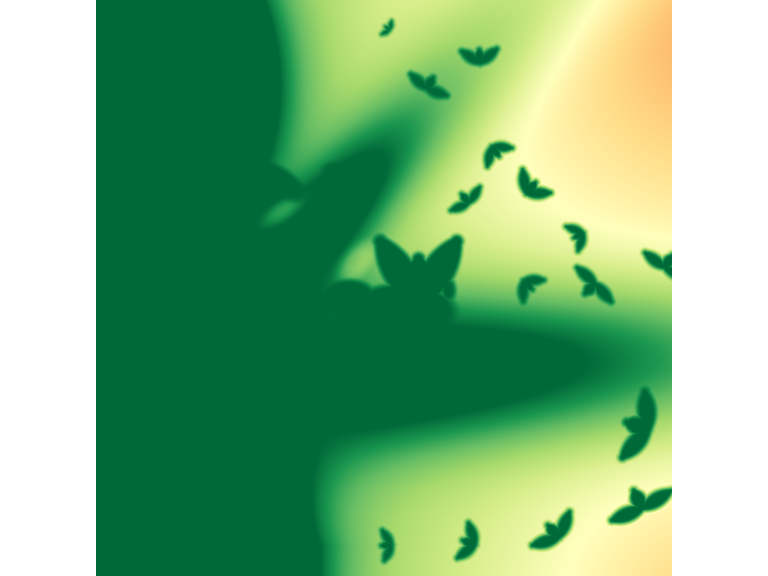
This background is drawn by a WebGL 2 fragment shader. Its source:

```glsl
#version 300 es
precision highp float;
// A square heat-map panel on white: warm glows at the right are cut by long
// soft shadows from a dark green mass, with small leafy sprigs scattered on top.
// A scalar field (0 = deep green, 7 = orange) is shaped, then sent to a palette.

uniform vec2 u_resolution;
out vec4 fragColor;

const vec3 PALETTE[8] = vec3[8](
    vec3(0.00, 0.41, 0.22), vec3(0.10, 0.59, 0.31), vec3(0.40, 0.74, 0.39),
    vec3(0.65, 0.85, 0.42), vec3(0.84, 0.93, 0.54), vec3(1.00, 1.00, 0.74),
    vec3(1.00, 0.87, 0.54), vec3(0.99, 0.70, 0.40));
const vec3 MARGIN_COLOR = vec3(1.0);
const vec2 UPPER_GLOW = vec2(1.08, 0.95);
const vec2 LOWER_GLOW = vec2(1.05, -0.05);
const float GLOW_FALLOFF = 5.5;
const vec2 RAY_START = vec2(0.44, 0.67);
const vec2 RAY_DIR = vec2(0.686, 0.727);
const float BAND_WIDTH = 0.125;
const float MASS_SOFTNESS = 0.05;
const vec2 PLANT_CENTER = vec2(0.56, 0.475);
const float SPRIG_BLUR = 0.009;
const int UPPER_ROWS = 5;
const int LOWER_COUNT = 5;
const float TAU = 6.28318;

float hash(float n) {
    n = fract(n * 0.1031);
    n *= n + 33.33;
    return fract(n * (n + n));
}

vec2 rotate(vec2 p, float a) {
    float c = cos(a), s = sin(a);
    return vec2(c * p.x + s * p.y, c * p.y - s * p.x);
}

// Approximate distance to an ellipse tilted by an angle
float ellipse(vec2 p, vec2 radii, float tilt) {
    return (length(rotate(p, tilt) / radii) - 1.0) * min(radii.x, radii.y);
}

// Leaf that starts at the origin and points along +x
float leaf(vec2 p, float len, float wid) {
    float t = clamp(p.x / len, 0.0, 1.0);
    return length(p - vec2(t * len, 0.0)) - wid * (0.35 + 2.6 * t * (1.0 - t));
}

// Three leaves opened as a fan, the middle one shorter
float sprig(vec2 p, float angle, float spread, float len, float wid) {
    float d = leaf(rotate(p, angle), len * 0.6, wid);
    d = min(d, leaf(rotate(p, angle + spread), len, wid));
    return min(d, leaf(rotate(p, angle - spread), len, wid));
}

// Upper sprigs run down two curves; lower ones follow a rising arc
float scatteredSprigs(vec2 p) {
    float d = 1.0;
    for (int i = 0; i < 2 * UPPER_ROWS + LOWER_COUNT; i++) {
        float id = float(i);
        float k = float(i % UPPER_ROWS);
        float size = 0.032 + 0.012 * hash(id + 3.0);
        vec2 c = vec2(0.667 + 0.02 * k * k, 0.89 - 0.355 * pow(k / 4.0, 0.65));
        if (i >= 2 * UPPER_ROWS) {
            c = vec2(0.514 + min(0.145 * k, 0.445), 0.054 + 0.2 * pow(k / 4.0, 4.0));
            size = 0.03 + 0.009 * k;
        } else if (i >= UPPER_ROWS) {
            c = vec2(0.51 + 0.062 * k + 0.0017 * k * k * k,
                     0.948 - 0.44 * smoothstep(0.0, 3.2, k));
            size *= min(0.45 + 0.4 * k, 1.0);
        }
        float angle = TAU * hash(id + 17.0);
        float spread = 0.8 + 0.8 * hash(id + 41.0);
        d = min(d, sprig(p - c, angle, spread, size, size * 0.22));
    }
    return d;
}

// Rocks and the large plant in front of the dark mass
float foreground(vec2 p) {
    float d = sprig(p - PLANT_CENTER, TAU * 0.25, 0.56, 0.125, 0.027);
    d = min(d, ellipse(p - vec2(0.53, 0.46), vec2(0.09, 0.045), 0.0));
    d = min(d, ellipse(p - vec2(0.44, 0.479), vec2(0.045, 0.033), 0.0));
    d = min(d, ellipse(p - vec2(0.592, 0.455), vec2(0.019), 0.0));
    d = min(d, ellipse(p - vec2(0.612, 0.497), vec2(0.01, 0.017), 0.0));
    d = min(d, ellipse(p - vec2(0.32, 0.685), vec2(0.045, 0.02), -0.6));
    return min(d, ellipse(p - vec2(0.412, 0.706), vec2(0.014, 0.009), 0.0));
}

float heatField(vec2 p) {
    float heat = max(7.3 - GLOW_FALLOFF * distance(p, UPPER_GLOW),
                     6.3 - GLOW_FALLOFF * distance(p, LOWER_GLOW));
    // Diagonal shadow, fading and widening along its length
    vec2 q = p - RAY_START;
    float along = max(dot(q, RAY_DIR), -0.15);
    float across = dot(q, vec2(RAY_DIR.y, -RAY_DIR.x)) / (0.075 + 0.1 * along);
    heat *= max(1.0 - (0.25 + 1.25 * exp(-6.0 * along)) * exp(-across * across), 0.0);
    // Horizontal shadow, weaker to the right
    float band = (p.y - 0.32 - 0.06 * p.x) / BAND_WIDTH;
    heat *= max(1.0 - (2.7 - 2.0 * p.x) * exp(-band * band), 0.0);
    // Dark mass with a curved right edge
    float low = min(0.375 + 1.9 * (p.y - 0.14) * (p.y - 0.14), 0.39);
    float high = 0.32 - 1.2 * (p.y - 0.85) * (p.y - 0.85);
    float edge = mix(low, high, smoothstep(0.6, 0.72, p.y));
    heat *= 1.0 - exp(-max(p.x - edge, 0.0) / MASS_SOFTNESS);
    // Faint lit pockets among the rocks
    heat += 1.2 * smoothstep(0.0, -0.02, ellipse(p - vec2(0.325, 0.635), vec2(0.06, 0.023), 0.6));
    heat += 1.1 * smoothstep(0.0, -0.025, ellipse(p - vec2(0.452, 0.545), vec2(0.06, 0.033), 0.9));
    float cover = min(foreground(p), scatteredSprigs(p));
    return heat * smoothstep(-0.5 * SPRIG_BLUR, SPRIG_BLUR, cover);
}

void main() {
    vec2 p = (gl_FragCoord.xy - 0.5 * u_resolution) / u_resolution.y + 0.5;
    float heat = heatField(p);
    vec3 color = PALETTE[0];
    for (int i = 1; i < 8; i++)
        color = mix(color, PALETTE[i], clamp(heat - float(i - 1), 0.0, 1.0));
    // White margins on both sides of the panel
    float pixel = 1.0 / u_resolution.y;
    float outside = smoothstep(-0.5 * pixel, 0.5 * pixel, abs(p.x - 0.5) - 0.5);
    fragColor = vec4(mix(color, MARGIN_COLOR, outside), 1.0);
}
```
